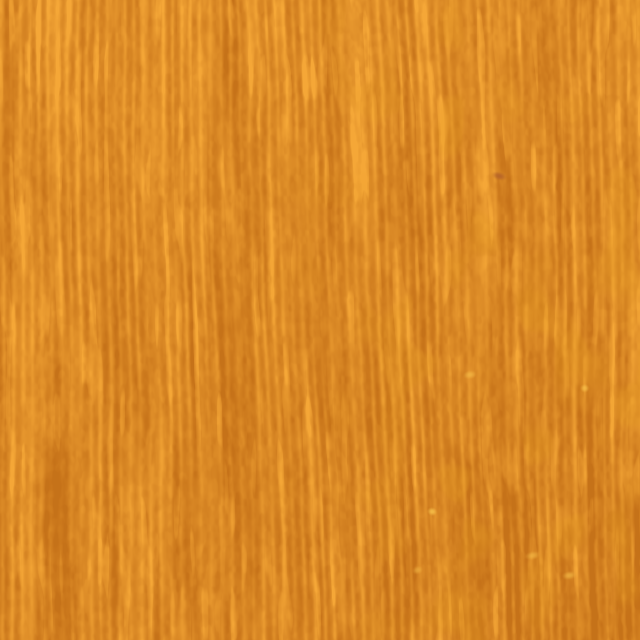
Reproduce this texture procedurally as a Shadertoy shader.

```glsl
// Honey coloured wood veneer with fine upright fibres, drawn by layering
// warped peaked stripes over smooth cellular noise stretched along the grain,
// then mapping the summed tone to an amber ramp and adding a few specks.
#define FIBRES 66.0
#define FIBRE_DEPTH 0.25
#define STREAK_DEPTH 0.70
#define BAND_DEPTH 0.48
#define MOTTLE_DEPTH 0.42
#define HAIR_DEPTH 0.50
#define BASE_TONE 0.42
#define SPECKS 7
#define DARK_AMBER vec3(0.808, 0.484, 0.118)
#define LIGHT_AMBER vec3(0.920, 0.610, 0.190)
#define YELLOW_STAIN vec3(0.905, 0.620, 0.140)
#define SPECK_COLOUR vec3(0.980, 0.770, 0.300)

const float TAU = 6.2831853;

vec2 hash2(vec2 p) {
    vec3 q = fract(p.xyx * vec3(0.1031, 0.1030, 0.0973));
    q += dot(q, q.yzx + 33.33);
    return fract((q.xx + q.yz) * q.zy);
}

// Smooth cellular noise centred on zero: nearby cell values blended by distance
float cells(vec2 p) {
    vec2 id = floor(p), f = fract(p);
    float total = 0.0, weight = 0.0;
    for (int j = -1; j <= 1; j++)
    for (int i = -1; i <= 1; i++) {
        vec2 o = vec2(i, j);
        vec2 h = hash2(id + o + 57.0);
        vec2 d = o + 0.2 + 0.6 * h - f;
        float w = exp(-5.0 * dot(d, d));
        total += w * (hash2(id + o + 191.0).x - 0.5);
        weight += w;
    }
    return total / weight;
}

// Bends the grain: a gentle lean in the middle plus slow waves
vec2 warpGrain(vec2 p) {
    float lean = 0.04 * exp(-10.0 * (p.x - 0.55) * (p.x - 0.55));
    p.x += lean * (p.y - 0.5);
    p.x += 0.0020 * sin(9.0 * p.y + 6.0 * p.x);
    p.x += 0.0006 * sin(24.0 * p.y + 31.0 * p.x + 1.7);
    return p;
}

// Narrow bright ridges whose spacing and strength wander slowly
float fibreTone(vec2 g) {
    float wander = 2.4 * cells(g * vec2(20.0, 1.8));
    float ridge = exp(0.7 * sin(TAU * FIBRES * g.x + wander)) - 1.13;
    float strength = 1.0 + 1.5 * cells(g * vec2(36.0, 5.0) + 13.0);
    return 1.35 * ridge * strength;
}

// Small soft flecks scattered over the lower right; the first is a dark knot
vec3 addSpecks(vec3 colour, vec2 p) {
    for (int i = 0; i < SPECKS; i++) {
        vec2 h = hash2(vec2(i, 3 * i + 5));
        vec2 k = hash2(vec2(7 * i + 2, i + 11));
        vec2 d = p - mix(vec2(0.62, 0.06), vec2(0.97, 0.52), h);
        if (i == 0) d = p - vec2(0.78, 0.725);
        float a = 0.8 * (k.x - 0.5);
        d = mat2(cos(a), sin(a), -sin(a), cos(a)) * d;
        d /= vec2(mix(0.007, 0.015, k.y), 0.007);
        float mask = 1.0 - smoothstep(0.1, 1.1, length(d));
        vec3 tint = i == 0 ? vec3(0.70, 0.38, 0.16) : SPECK_COLOUR;
        colour = mix(colour, tint, mask * mix(0.4, 0.85, k.x));
    }
    return colour;
}

void mainImage(out vec4 fragColor, in vec2 fragCoord) {
    vec2 p = fragCoord / iResolution.y;
    vec2 g = warpGrain(p);

    // Grain tone, from fine fibres to broad bands
    float tone = BASE_TONE + FIBRE_DEPTH * fibreTone(g);
    tone += STREAK_DEPTH * cells(g * vec2(85.0, 3.6) + 31.0);
    tone += BAND_DEPTH * cells(g * vec2(36.0, 1.6) + 71.0);
    tone += MOTTLE_DEPTH * cells(g * vec2(130.0, 40.0) + 5.0);
    tone += 0.30 * cells(g * vec2(190.0, 95.0) + 9.0);
    tone += 0.20 * cells(g * vec2(6.0, 3.0) + 23.0);

    // Sparse bright hairs
    float hair = cells(g * vec2(120.0, 13.0) + 101.0);
    tone += HAIR_DEPTH * smoothstep(0.12, 0.42, hair);

    // Uneven light: brighter towards the top, shaded at the lower right
    tone += 0.20 * (p.y - 0.5);
    tone -= 0.26 * smoothstep(0.6, 1.0, p.x) * smoothstep(0.5, 0.1, p.y);

    vec3 colour = mix(DARK_AMBER, LIGHT_AMBER, clamp(tone, -0.3, 1.35));

    // Faint yellow stains, mostly on the right
    float stain = smoothstep(0.08, 0.4, cells(p * vec2(22.0, 15.0) + 41.0));
    colour = mix(colour, YELLOW_STAIN, 0.3 * stain * smoothstep(0.3, 0.8, p.x));

    fragColor = vec4(addSpecks(colour, p), 1.0);
}
```
